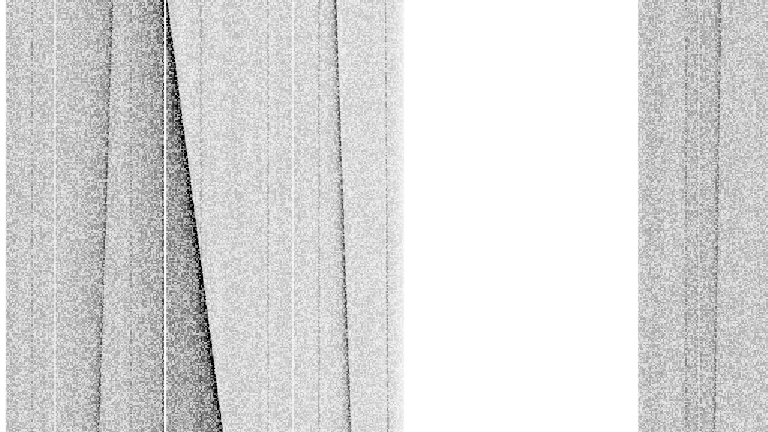
A WebGL 1 fragment shader for this background:

```glsl
precision highp float;

uniform vec2 u_resolution;

float hash(vec2 p) {
    vec3 q = fract(vec3(p.xyx) * 0.1031);
    q += dot(q, q.yzx + 33.33);
    return fract((q.x + q.y) * q.z);
}

// Soft-edged step, one pixel wide
float edge(float x, float at) {
    float px = 1.0 / u_resolution.x;
    return smoothstep(at - px, at + px, x);
}

// Shadow that deepens towards a crease and stops sharply on its right
float crease(float x, float at, float depth, float width) {
    return depth * exp(min(x - at, 0.0) / width) * (1.0 - edge(x, at));
}

// Thin vertical line
float seam(float x, float at, float halfWidth) {
    return 1.0 - smoothstep(halfWidth * 0.4, halfWidth * 1.6, abs(x - at));
}

// Uneven shade from panel to panel
float bands(float x, float count) {
    float cell = floor(x * count);
    float blend = smoothstep(0.85, 1.0, fract(x * count));
    return mix(hash(vec2(cell, count)), hash(vec2(cell + 1.0, count)), blend) - 0.5;
}

void main() {
    vec2 uv = gl_FragCoord.xy / u_resolution;
    float x = uv.x;
    vec2 cell = floor(uv * vec2(512.0, 288.0));

    // Leaning creases, from bottom to top
    float foldA = mix(0.129, 0.147, uv.y);
    float foldB = mix(0.290, 0.2175, uv.y);
    float foldC = mix(0.457, 0.4375, uv.y);
    float foldD = mix(0.931, 0.939, uv.y);

    // Base shade of each panel
    float ink = 0.21;
    ink += 0.08 * smoothstep(0.14, 0.214, x);
    ink = mix(ink, 0.155, edge(x, foldB));
    ink = mix(ink, 0.13, edge(x, foldC));
    ink = mix(ink, 0.22, step(0.7, x));
    ink += 0.035 * bands(x, 38.0) + 0.025 * bands(x, 117.0);

    // Wide shadow and dark line of each crease
    ink += crease(x, foldA, 0.10, 0.025) + crease(x, foldA, 0.32, 0.0022);
    ink += crease(x, foldB, 0.17, 0.030) + crease(x, foldB, 0.65, 0.0045);
    ink += crease(x, foldC, 0.06, 0.020) + crease(x, foldC, 0.50, 0.0025);
    ink += crease(x, foldD, 0.06, 0.025) + crease(x, foldD, 0.25, 0.0020);

    // Faint dark seams
    float dark = seam(x, 0.0417, 0.0010) + seam(x, 0.1706, 0.0010);
    dark += seam(x, 0.2617, 0.0008) + seam(x, 0.349, 0.0010);
    dark += seam(x, 0.4154, 0.0010) + seam(x, 0.8932, 0.0010);
    dark += 1.6 * seam(x, mix(0.505, 0.502, uv.y), 0.0010);
    dark += 2.0 * seam(x, 0.2122, 0.0010);
    ink += 0.10 * dark;

    // Pale seams
    ink *= 1.0 - 0.60 * seam(x, 0.0716, 0.0010);
    ink *= 1.0 - 0.95 * seam(x, 0.2150, 0.0014);
    ink *= 1.0 - 0.70 * seam(x, 0.3815, 0.0010);
    ink *= 1.0 - 0.40 * seam(x, 0.9100, 0.0010);

    // Grain, stronger where the shade is deeper
    ink *= 0.4 + 1.2 * hash(cell);

    // Blank margins around the two shaded blocks
    float leftBlock = edge(x, 0.0078) * (1.0 - edge(x, 0.526));
    leftBlock *= 1.0 - 0.55 * smoothstep(0.512, 0.526, x);
    float rightBlock = edge(x, 0.831);
    ink *= leftBlock + rightBlock;

    gl_FragColor = vec4(vec3(clamp(1.0 - ink, 0.0, 1.0)), 1.0);
}
```
